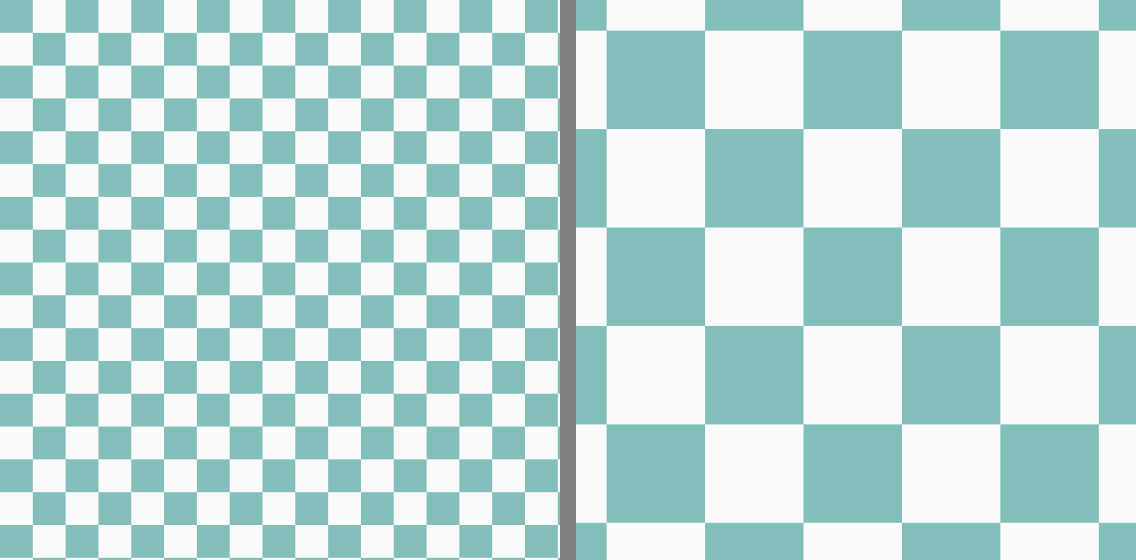
Left: the whole. Right: its middle third, enlarged.
This pattern is drawn by a WebGL 1 fragment shader. Its source:

```glsl
precision highp float;
// Flat two-colour checkerboard of teal and off-white squares, anchored at the top left.

uniform vec2 u_resolution;

#define CELLS_ACROSS (256.0 / 15.0)
#define TEAL vec3(0.512, 0.748, 0.729)
#define OFF_WHITE vec3(0.98, 0.98, 0.98)

// Signed distance to the nearest cell edge per axis: positive in even cells, negative in odd.
vec2 signedEdgeDistance(vec2 p) {
    return abs(mod(p - 0.5, 2.0) - 1.0) - 0.5;
}

// Checker coverage: 1 where both axes share parity, 0 elsewhere, smoothed over one pixel.
float checker(vec2 p, vec2 pixel) {
    vec2 side = clamp(2.0 * signedEdgeDistance(p) / pixel, -1.0, 1.0);
    return 0.5 + 0.5 * side.x * side.y;
}

void main() {
    // Canvas units, measured from the top left corner
    vec2 uv = gl_FragCoord.xy / u_resolution;
    vec2 p = vec2(uv.x, 1.0 - uv.y) * CELLS_ACROSS;
    vec2 pixel = CELLS_ACROSS / u_resolution;

    gl_FragColor = vec4(mix(OFF_WHITE, TEAL, checker(p, pixel)), 1.0);
}
```
